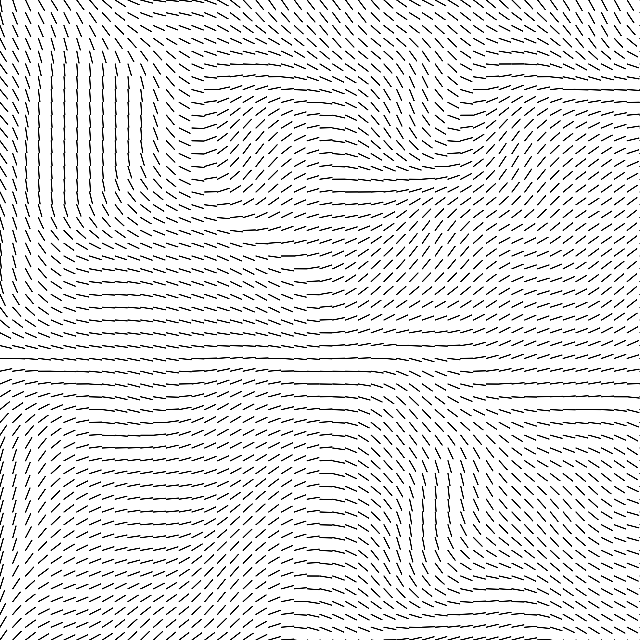
This pattern is drawn by a Shadertoy shader. Its source:

```glsl
// Flow field of short black strokes on white: a square grid of nodes, each
// starting one thin segment turned by a smooth angle field. The field is a sum
// of layered sine products, so flat bands alternate with steep patches.

// Stroke angle in radians at p, in canvas units; 0 points right
float flowAngle(vec2 p) {
    float x = p.x + 0.02 * sin(9.0 * p.y + 1.0);
    float y = 1.0 - p.y + 0.025 * sin(11.0 * p.x);

    // Broad columns, fading out toward the right side
    float columns = 0.85 * cos(13.1 * (x - 0.4)) * (0.35 + 0.65 * cos(10.5 * (y - 0.2)));
    columns *= 1.0 - smoothstep(0.65, 0.95, x);

    // Large swells, strongest on the right
    float swells = -0.7 * (cos(3.9 * x) - 0.25) * cos(7.0 * (y - 0.36));

    // Steep turn along the left side
    float leftTurn = -1.2 * exp(-3.0 * x) * (0.2 + cos(3.1 * y));

    // Smaller ripples
    float ripples = -0.33 * cos(14.0 * (x - 0.4) + 2.0 * (y - 0.4)) * cos(16.0 * (y - 0.4));
    ripples += 0.1 * sin(31.0 * x + 3.0 * sin(9.0 * y));

    return clamp(columns + swells + leftTurn + ripples, -1.5, 1.3);
}

// Distance from p to a segment from the origin to tip
float segmentDistance(vec2 p, vec2 tip) {
    float along = clamp(dot(p, tip) / dot(tip, tip), 0.0, 1.0);
    return length(p - tip * along);
}

void mainImage(out vec4 fragColor, in vec2 fragCoord) {
    const float cellCount = 50.0;
    vec2 gridPos = fragCoord / iResolution.y * cellCount;
    vec2 cell = floor(gridPos);

    // Nearest stroke among the nodes that can reach this point
    float nearest = 10.0;
    for (int j = -1; j <= 2; j++) {
        for (int i = -1; i <= 1; i++) {
            vec2 node = cell + vec2(i, j);
            float angle = flowAngle(node / cellCount);
            vec2 tip = 0.94 * vec2(cos(angle), sin(angle));
            nearest = min(nearest, segmentDistance(gridPos - node, tip));
        }
    }

    // Thin crisp ink with a narrow smooth edge
    float edge = 0.25 * cellCount / iResolution.y;
    float paper = smoothstep(0.048 - edge, 0.048 + edge, nearest);
    fragColor = vec4(vec3(paper), 1.0);
}
```
